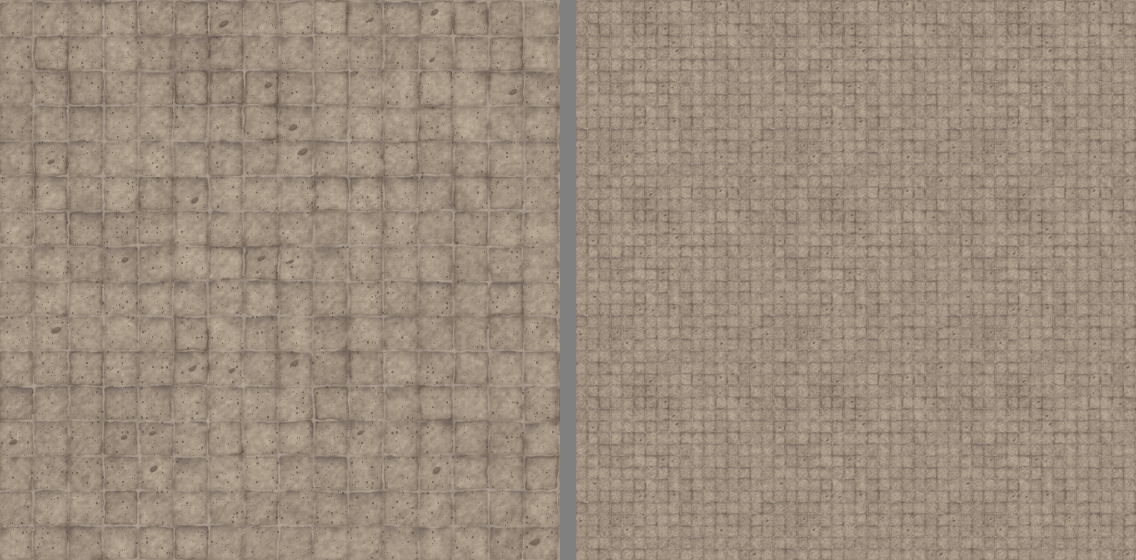
Left: one tile. Right: repeated 3 by 3.
Write a WebGL 1 fragment shader that draws this texture.

```glsl
precision highp float;
// Weathered wall of 16 by 16 small pillowed clay tiles with pale seams, stains, pits and dents.
uniform vec2 u_resolution;

const float TILES = 16.0;
const vec3 DARK = vec3(0.43, 0.37, 0.325);
const vec3 LIGHT = vec3(0.705, 0.645, 0.57);
const vec3 SEAM = vec3(0.655, 0.605, 0.55);
const vec3 STAIN = vec3(0.40, 0.355, 0.335);
const vec3 PIT = vec3(0.34, 0.29, 0.255);

float hash(vec2 p) {
  return fract(sin(dot(p, vec2(127.1, 311.7))) * 43758.5453);
}

// Value noise with n cells across, wrapping at the canvas edges
float noise(vec2 uv, float n, float seed) {
  vec2 i = floor(uv * n);
  vec2 f = fract(uv * n);
  f = f * f * (3.0 - 2.0 * f);
  vec2 a = mod(i, n) + seed;
  vec2 b = mod(i + 1.0, n) + seed;
  return mix(mix(hash(a), hash(vec2(b.x, a.y)), f.x),
             mix(hash(vec2(a.x, b.y)), hash(b), f.x), f.y);
}

float fbm(vec2 uv, float n, float seed) {
  float sum = 0.0;
  float weight = 0.5;
  for (int k = 0; k < 3; k++) {
    sum += weight * noise(uv, n, seed + float(k) * 7.3);
    n *= 2.0;
    weight *= 0.6;
  }
  return sum / 0.98;
}

// Sparse round specks, at most one in each of n by n cells
float specks(vec2 uv, float n, float density, float seed) {
  vec2 id = mod(floor(uv * n), n) + seed;
  vec2 center = 0.35 + 0.3 * vec2(hash(id + 3.1), hash(id + 5.7));
  float radius = mix(0.12, 0.32, hash(id + 8.9));
  float d = length((fract(uv * n) - center) * vec2(1.0, 0.8));
  return step(hash(id), density) * (1.0 - smoothstep(radius * 0.4, radius, d));
}

float roundBox(vec2 p, vec2 halfSize, float radius) {
  vec2 q = abs(p) - halfSize + radius;
  return length(max(q, 0.0)) + min(max(q.x, q.y), 0.0) - radius;
}

// Soft ellipse, 1 at its center and 0 outside
float blob(vec2 p, vec2 size) {
  return 1.0 - smoothstep(0.55, 1.15, length(p / size));
}

// Shade that fades with distance from an edge
float edgeShade(float dist, float width) {
  return exp(-max(dist, 0.0) / width);
}

void main() {
  vec2 uv = gl_FragCoord.xy / u_resolution;
  float aa = TILES / min(u_resolution.x, u_resolution.y);

  // Slightly crooked tile grid
  vec2 coarse = vec2(noise(uv, 20.0, 1.0), noise(uv, 20.0, 2.0)) - 0.5;
  vec2 fine = vec2(noise(uv, 96.0, 3.0), noise(uv, 96.0, 4.0)) - 0.5;
  vec2 grid = uv * TILES + vec2(0.04, 0.02) + 0.07 * coarse + 0.045 * fine;
  vec2 id = mod(floor(grid), TILES);
  vec2 p = fract(grid) - 0.5 + 0.025 * (vec2(hash(id + 31.0), hash(id + 47.0)) - 0.5);
  float wear = hash(id + 11.0);
  float raised = smoothstep(0.65, 0.95, hash(id + 23.0));
  float halfSize = 0.468;
  float d = roundBox(p, vec2(halfSize), 0.07);

  // Mottled clay with a lit, pitted grain
  float broad = fbm(uv, 5.0, 13.0) - 0.5;
  float mottle = fbm(uv, 36.0, 17.0) - 0.5;
  float grain = fbm(uv, 128.0, 19.0) - 0.5;
  float relief = fbm(uv, 100.0, 29.0) - fbm(uv + vec2(-0.0022, 0.0022), 100.0, 29.0);
  float level = 0.75 + 0.22 * broad + 0.40 * mottle + 0.55 * grain + 0.42 * relief;
  level += 0.12 * (hash(id + 5.0) - 0.5);

  // Pillowed faces, darker toward the sides
  float left = edgeShade(halfSize + p.x, 0.055);
  float right = edgeShade(halfSize - p.x, 0.065);
  float bottom = edgeShade(halfSize + p.y, 0.035);
  float top = edgeShade(halfSize - p.y, 0.05);
  float broken = 0.45 + 1.1 * noise(uv, 52.0, 37.0);
  level -= broken * (0.30 * left + 0.36 * right + 0.20 * bottom + 0.22 * top);
  level -= raised * broken * 0.32 * edgeShade(-d, 0.04);
  level += 0.06 * (1.0 - dot(p, p) * 4.0);
  vec3 color = mix(DARK, LIGHT, clamp(level, -0.15, 1.2));

  // Gray stains hanging from the upper edges
  float smudge = smoothstep(0.32, 0.72, fbm(uv, 40.0, 43.0));
  float hang = edgeShade(halfSize - p.y, mix(0.06, 0.2, wear));
  color = mix(color, STAIN, hang * smudge * (0.25 + 0.55 * wear));

  // Thin pale seams, worn away in places
  float seam = smoothstep(-0.012 - aa * 0.5, 0.018 + aa * 0.5, d);
  float kept = mix(0.25, 0.95, smoothstep(0.2, 0.65, noise(uv, 44.0, 53.0)));
  color = mix(color, SEAM * (1.0 + 0.22 * grain + 0.12 * mottle), seam * kept);

  // Small pits
  float pits = max(specks(uv, 112.0, 0.10, 61.0), 0.8 * specks(uv, 190.0, 0.09, 67.0));
  color = mix(color, PIT, 0.6 * pits);

  // Occasional slanted dents with a lighter core
  vec2 place = 0.4 * (vec2(hash(id + 71.0), hash(id + 73.0)) - 0.5);
  vec2 v = mat2(0.88, -0.47, 0.47, 0.88) * (p - place);
  float dented = step(0.91, hash(id + 79.0));
  vec2 size = vec2(0.17, 0.10) * mix(0.6, 1.0, hash(id + 83.0));
  color = mix(color, PIT, 0.65 * dented * blob(v, size));
  color = mix(color, DARK * 1.22, 0.7 * dented * blob(v - vec2(0.02, 0.025), size * 0.6));

  gl_FragColor = vec4(color, 1.0);
}
```
